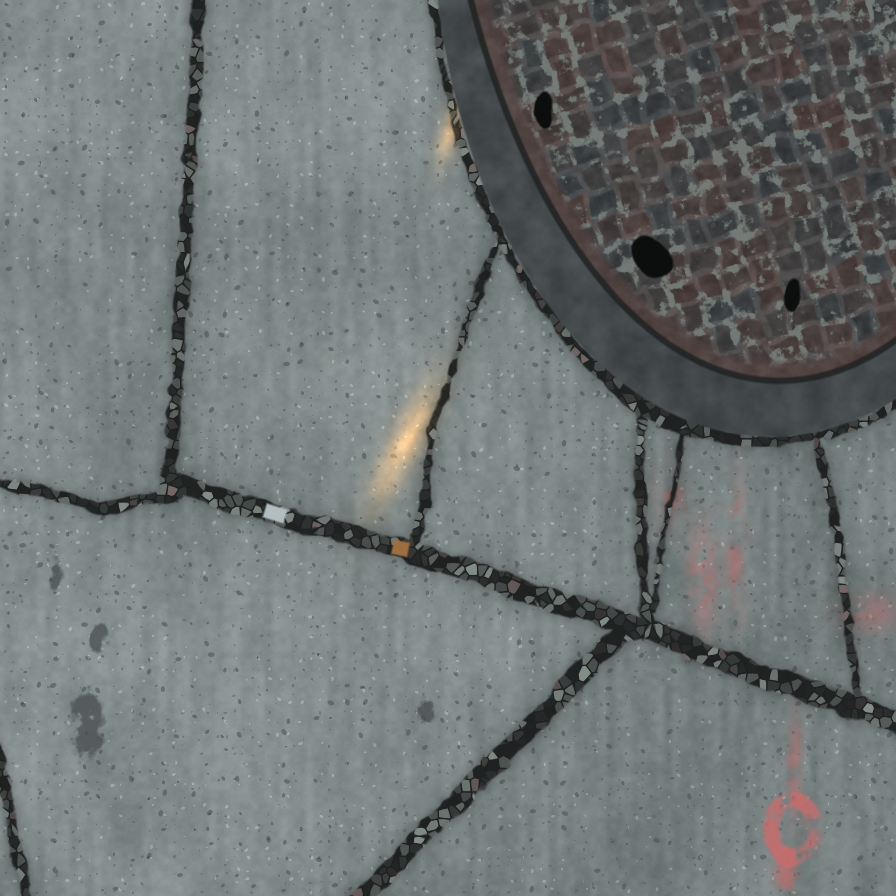
This texture is drawn by a three.js fragment shader. Its source:

```glsl
// Cracked concrete slabs around a rusty cast-iron manhole cover.
varying vec2 vUv;

const vec3 CONCRETE = vec3(.475, .515, .513);
const vec3 SOIL = vec3(.12, .13, .13);
const vec3 STONE = vec3(.52, .56, .54);
const vec3 IRON = vec3(.255, .275, .285);
const vec3 RUST = vec3(.325, .275, .265);
const vec3 PINK = vec3(.78, .42, .42);
const vec3 SUN = vec3(.42, .24, .06);
const vec4 RIM = vec4(.86, 1.11, .378, .5975); // center, radii
const vec4 LID = vec4(.87, 1.362, .388, .787);
const float WEAVE_SCALE = 33.;
const float GRAVEL_SCALE = 92.;
const float SOFT = .0018;

float hash(vec2 p) {
  vec3 q = fract(p.xyx * .1031);
  q += dot(q, q.yzx + 33.33);
  return fract((q.x + q.y) * q.z);
}
vec2 hash2(vec2 p) { return vec2(hash(p), hash(p + 71.7)); }
float noise(vec2 p) {
  vec2 i = floor(p), f = fract(p);
  f *= f * (3. - 2. * f);
  return mix(mix(hash(i), hash(i + vec2(1, 0)), f.x),
             mix(hash(i + vec2(0, 1)), hash(i + 1.), f.x), f.y);
}
float fbm(vec2 p) {
  float sum = 0., amp = .533;
  for (int i = 0; i < 4; i++) {
    sum += amp * noise(p);
    p = p * 2.07 + 13.1;
    amp *= .5;
  }
  return sum;
}

float fill(float d) { return 1. - smoothstep(-SOFT, SOFT, d); }
vec2 turn(vec2 p, float a) { return mat2(cos(a), -sin(a), sin(a), cos(a)) * p; }
float oval(vec2 p, vec4 o) {
  p = (p - o.xy) / o.zw;
  float k = length(p);
  return k * (k - 1.) / max(length(p / o.zw), .001);
}
float gauss(vec2 p, vec4 o) { p = (p - o.xy) / o.zw; return exp(-dot(p, p)); }
float segment(vec2 p, vec2 a, vec2 b) {
  p -= a; b -= a;
  return length(p - b * clamp(dot(p, b) / dot(b, b), 0., 1.));
}
void joint(inout float d, vec2 p, vec4 ab, vec2 c, float halfWidth) {
  d = min(d, min(segment(p, ab.xy, ab.zw), segment(p, ab.zw, c)) - halfWidth);
}
float chip(vec2 p, vec4 box, float angle) {
  vec2 q = abs(turn(p - box.xy, angle)) - box.zw;
  return fill(max(q.x, q.y));
}

// Scattered specks, one per grid cell
float flecks(vec2 p, float density) {
  vec2 id = floor(p), q = turn(fract(p) - .3 - .4 * hash2(id), hash(id + 5.) * 3.);
  float r = .1 + .18 * hash(id + 9.);
  return step(hash(id + 3.), density) * (1. - smoothstep(r * .6, r, length(q * vec2(1, 1.5))));
}

// Packed stones, dark along their borders
vec3 gravel(vec2 p) {
  p *= GRAVEL_SCALE;
  vec2 best = p;
  float d1 = 9., d2 = 9.;
  for (int i = 0; i < 9; i++) {
    vec2 c = floor(p) + vec2(mod(float(i), 3.), i / 3) - 1.;
    float d = length(p - c - hash2(c));
    if (d < d1) { d2 = d1; d1 = d; best = c; } else d2 = min(d2, d);
  }
  float shade = pow(hash(best + 17.), 2.2) * smoothstep(.03, .25, d2 - d1);
  return mix(SOIL, mix(STONE, RUST + .15, step(.86, hash(best + 41.))), shade);
}

vec3 concrete(vec2 p) {
  vec3 c = CONCRETE - .11 - .045 * smoothstep(.35, .95, p.x + .35 * (.5 - p.y));
  c += .13 * fbm(p * 7.) + .06 * noise(p * vec2(110, 14)) + .08 * fbm(p * 130.);
  c = mix(c, IRON + .05, .6 * flecks(p * 58., .3) + .4 * flecks(p * 105. + 40., .25));
  c += .11 * flecks(p * 85. + 60., .2);
  float stain = gauss(p, vec4(.098, .19, .024, .05)) + gauss(p, vec4(.112, .287, .013, .02))
    + gauss(p, vec4(.062, .36, .011, .025)) + gauss(p, vec4(.474, .205, .013, .02));
  return mix(c, IRON + .03, .75 * smoothstep(.3, .5, stain * (.2 + fbm(p * 70.))));
}

// Basket-woven iron with pale grit in the grooves
vec3 castLid(vec2 p) {
  vec2 g = turn(p, .28) * WEAVE_SCALE + .25 * noise(p * 60.), id = floor(g), q = abs(fract(g) - .5);
  if (mod(id.x + id.y, 2.) > .5) q = q.yx;
  float bar = 1. - smoothstep(-.05, .08, max(q.x - .45, q.y - .29));
  vec3 c = mix(RUST, IRON, hash(id)) + .13 * fbm(p * 90.) - .03 - .07 * bar;
  float grit = smoothstep(.46, .66, fbm(p * 100.) + .16 * fbm(p * 10.) - .15 * bar - .08);
  return mix(c, STONE - .04, .8 * grit + .2 * flecks(p * 62., .13));
}

void main() {
  vec2 p = vUv, w = p + .01 * (vec2(fbm(p * 32.), fbm(p * 32. + 9.)) - .5);
  vec3 c = concrete(p);

  // Worn paint marks
  float paint = .85 - .85 * smoothstep(.005, .012, abs(oval(w, vec4(.885, .075, .024, .032))));
  paint += .7 * gauss(w, vec4(.878, .025, .012, .025)) + .5 * gauss(w, vec4(.888, .14, .008, .06))
    + .6 * gauss(w, vec4(.785, .355, .015, .05)) + .5 * gauss(w, vec4(.823, .385, .01, .07))
    + .4 * gauss(w, vec4(.975, .315, .035, .02)) + .5 * gauss(w, vec4(.748, .45, .014, .03));
  c = mix(c, PINK, min(paint, .9) * smoothstep(.18, .6, fbm(p * 65.)));

  // Gravel joints
  float rim = oval(p, RIM), lid = oval(p, LID);
  float d = abs(oval(w, RIM) - .005) - .005 - .011 * gauss(p, vec4(.73, .55, .07, .08));
  joint(d, w, vec4(.224, 1.01, .207, .75), vec2(.189, .45), .0075);
  joint(d, w, vec4(-.01, .465, .11, .433), vec2(.2, .447), .0065);
  joint(d, w, vec4(.2, .457, .445, .388), vec2(.7, .303), .0115);
  joint(d, w, vec4(.7, .303, .85, .248), vec2(1.01, .19), .0125);
  joint(d, w, vec4(.695, .297, .545, .14), vec2(.395, -.01), .0105);
  joint(d, w, vec4(.558, .733, .514, .622), vec2(.482, .518), .004);
  joint(d, w, vec4(.482, .518, .473, .44), vec2(.462, .39), .0055);
  joint(d, w, vec4(.715, .54, .715, .42), vec2(.722, .3), .006);
  joint(d, w, vec4(.762, .52, .742, .4), vec2(.728, .32), .0035);
  joint(d, w, vec4(.908, .525, .932, .41), vec2(.957, .225), .005);
  joint(d, w, vec4(-.01, .19, .012, .09), vec2(.032, -.01), .006);
  d += .005 * (noise(p * 85.) - .5);
  c = mix(c * (1. - .2 * exp(-max(d, 0.) * 150.)), gravel(p), fill(d));
  c = mix(c, vec3(.62, .43, .25), chip(p, vec4(.447, .388, .009, .008), -.2));
  c = mix(c, vec3(.7, .74, .76), chip(p, vec4(.307, .427, .012, .008), -.3));

  // Rim, lid, seam and holes
  c = mix(c, IRON + .13 * fbm(p * 45.) - .055, fill(rim));
  vec3 border = RUST + .12 * fbm(p * 80.) - .07;
  c = mix(c, mix(castLid(p), border, smoothstep(-.026, -.012, lid)), fill(lid));
  c = mix(c, SOIL, .85 * fill(abs(lid) - .0035));
  float hole = min(oval(w, vec4(.608, .879, .01, .021)), oval(w, vec4(.885, .67, .01, .019)));
  hole = min(hole, oval(turn(w - vec2(.728, .713), -.75), vec4(0, 0, .027, .018)));
  c = mix(c, SOIL * .4, fill(hole));

  // Slanted warm light
  vec2 s = turn(p - vec2(.452, .505), -.46), t = turn(p - vec2(.505, .862), -.3);
  float glow = .9 * gauss(s, vec4(0, 0, .018, .07)) + .35 * gauss(s, vec4(0, .02, .009, .02));
  glow += .8 * gauss(t, vec4(0, -.01, .011, .035)) * (1. - fill(rim));
  c += SUN * glow * (.65 + .7 * fbm(p * 80.)) * (1. - .6 * fill(d));
  gl_FragColor = vec4(c, 1);
}
```
